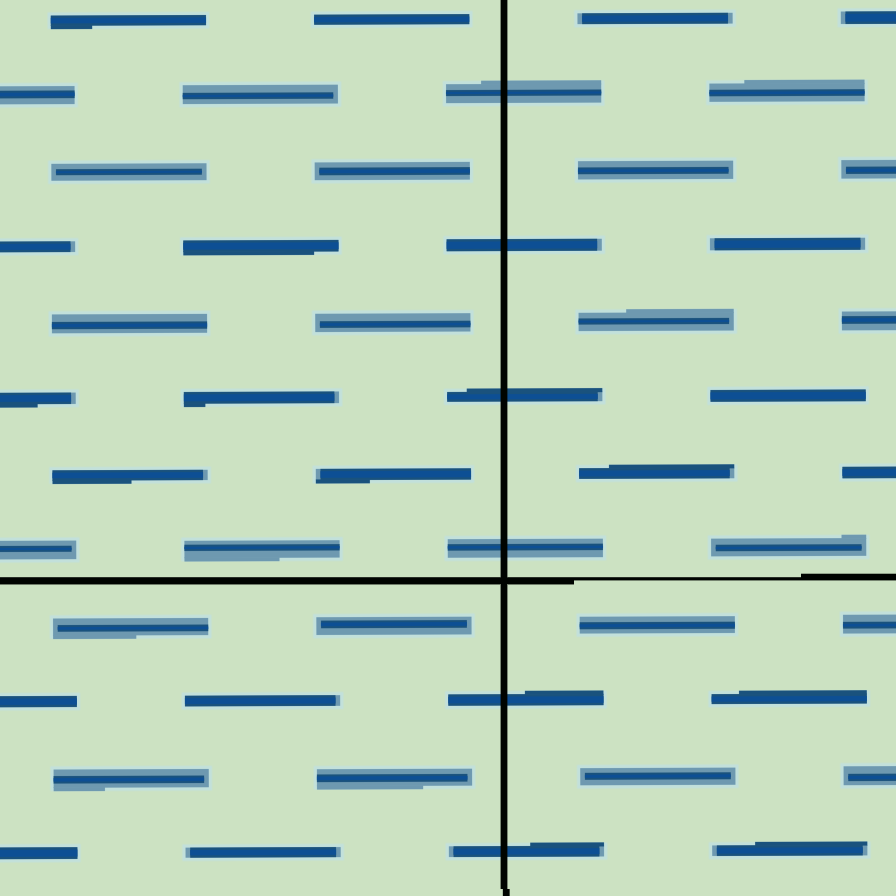
Write a WebGL 2 fragment shader that draws this pattern.

```glsl
#version 300 es
precision highp float;
// Staggered blue dashes on pale green, crossed by two thin black rules.
// A slightly turned brick lattice places the dashes; a six-row cycle picks crisp
// or fringed strokes, and hashes vary their weight, ends and stepped edges.

uniform vec2 u_resolution;
out vec4 fragColor;

// Lengths are fractions of the canvas; y is measured down from the top.
const vec2 PITCH = vec2(0.2939, 0.0846);
const vec2 FIRST_DASH = vec2(0.1432, 0.0233);
const float TILT = 0.0037;
const float ODD_ROW_LIFT = 0.0015;
const float DASH_HALF = 0.0866;
const float CRISP_HALF = 0.0066;
const float CORE_HALF = 0.0040;
const float FRINGE_HALF = 0.0102;
const float HALO = 0.0036;
const float END_CAP = 0.0052;
const float JOG = 0.0038;
const float JOG_CHANCE = 0.42;
const int FRINGED_ROWS = 22;   // bit n set: row n of each six is fringed

const float RULE_X = 0.5625;
const float RULE_HALF = 0.0038;
const float RULE_TOP = 0.6442;
const float RULE_BOTTOM = 0.6523;
const vec2 RULE_STEPS = vec2(0.641, 0.894);

const vec3 GROUND = vec3(0.80, 0.885, 0.76);
const vec3 HALO_TINT = vec3(0.76, 0.88, 0.86);
const vec3 FRINGE = vec3(0.43, 0.60, 0.69);
const vec3 BLUE = vec3(0.05, 0.31, 0.58);
const vec3 DEEP_BLUE = vec3(0.10, 0.32, 0.49);
const vec3 BLACK = vec3(0.0, 0.015, 0.0);

float hash(vec2 cell, float salt) {
    vec3 p = fract(vec3(cell, salt) * vec3(0.1031, 0.1137, 0.0973) + 0.317);
    p += dot(p, p.yzx + 19.19);
    return fract((p.x + p.y) * p.z);
}

// Smoothed coverage of the interval lo..hi.
float span(float x, float lo, float hi, float aa) {
    return smoothstep(-aa, aa, x - lo) * smoothstep(-aa, aa, hi - x);
}

float box(vec2 p, vec2 lo, vec2 hi, float aa) {
    return span(p.x, lo.x, hi.x, aa) * span(p.y, lo.y, hi.y, aa);
}

vec3 drawDash(vec3 color, vec2 p, vec2 cell, bool rightSide, float aa) {
    bool fringed = ((FRINGED_ROWS >> (int(cell.y) % 6)) & 1) == 1;
    float weight = mix(0.82, 1.08, hash(cell, 1.0));
    float inner = (fringed ? CORE_HALF : CRISP_HALF) * weight;
    float outer = fringed ? FRINGE_HALF * mix(0.92, 1.04, hash(cell, 2.0)) : inner;
    float shift = fringed ? (hash(cell, 3.0) - 0.5) * 0.004 : 0.0;

    // Pale halo, then the mid-blue fringe under the stroke
    vec2 size = vec2(DASH_HALF, outer);
    color = mix(color, HALO_TINT, box(p, -size - HALO, size + HALO, aa * 2.0));
    color = mix(color, FRINGE, box(p, -size, size, aa));

    // Partial step along the lower left or the upper right edge
    float jogX = (hash(cell, 4.0) - 0.5) * 1.5 * DASH_HALF;
    if (hash(cell, 5.0) < JOG_CHANCE) {
        vec2 lo = rightSide ? vec2(jogX, -outer - JOG) : vec2(-DASH_HALF, outer - aa);
        vec2 hi = rightSide ? vec2(DASH_HALF, -outer + aa) : vec2(jogX, outer + JOG);
        color = mix(color, fringed ? FRINGE : DEEP_BLUE, box(p, lo, hi, aa));
    }

    // Dark stroke with optional soft ends and a brighter centre
    float left = -DASH_HALF + END_CAP * step(0.5, hash(cell, 6.0));
    float right = DASH_HALF - END_CAP * step(0.5, hash(cell, 7.0));
    vec2 lo = vec2(left, shift - inner);
    vec2 hi = vec2(right, shift + inner);
    color = mix(color, DEEP_BLUE, box(p, lo, hi, aa));
    float rim = fringed ? 0.0022 : 0.0026;
    return mix(color, BLUE, box(p, lo + vec2(0.0, rim), hi - vec2(0.0, rim), aa));
}

void main() {
    vec2 uv = gl_FragCoord.xy / u_resolution;
    float aa = 0.7 / min(u_resolution.x, u_resolution.y);
    vec2 q = vec2(uv.x, 1.0 - uv.y);

    // Turned brick lattice
    vec2 p = q + TILT * vec2(-q.y, q.x) - FIRST_DASH;
    float row = max(floor(p.y / PITCH.y + 0.5), 0.0);
    float odd = mod(row, 2.0);
    p.x -= 0.5 * odd * PITCH.x;
    p.y += odd * ODD_ROW_LIFT;
    float column = floor(p.x / PITCH.x + 0.5);
    vec2 cell = vec2(column + 3.0, row);
    vec2 local = p - vec2(column, row) * PITCH;
    bool rightSide = q.x - local.x > 0.5;
    vec3 color = drawDash(GROUND, local, cell, rightSide, aa);

    // Rules: the horizontal one climbs in two small steps
    float ruleTop = RULE_TOP - 0.0039 * step(RULE_STEPS.y, q.x);
    float ruleBottom = RULE_BOTTOM - 0.0045 * step(RULE_STEPS.x, q.x);
    float ruleX = RULE_X + 0.0025 * step(0.992, q.y);
    float rules = max(span(q.y, ruleTop, ruleBottom, aa),
                      span(q.x, ruleX - RULE_HALF, ruleX + RULE_HALF, aa));
    fragColor = vec4(mix(color, BLACK, rules), 1.0);
}
```
